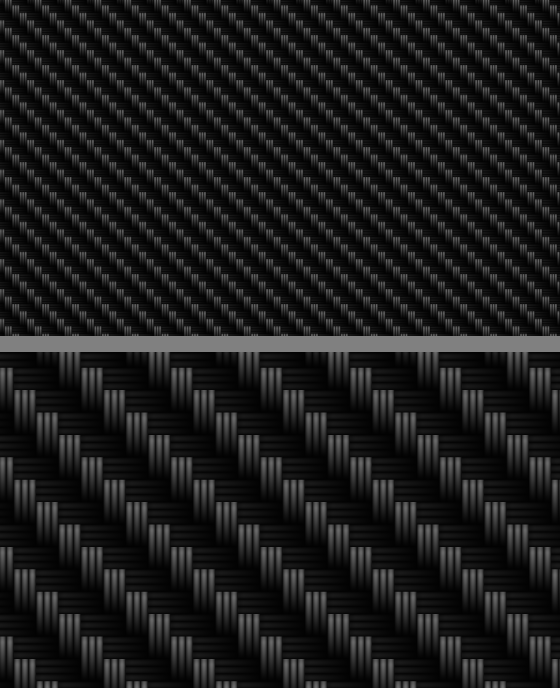
Top: the whole. Bottom: its middle third, enlarged.
A Shadertoy shader for this texture:

```glsl
// Dark carbon-fibre twill: each tow passes over two cells and under two,
// shifting one cell per column so that the bright warp forms diagonal steps.
// Every tow is split into ridged strands and fades towards its far end.

const float CELLS_DOWN = 45.0;               // four cells make one repeat
const vec2  WEAVE_ORIGIN = vec2(28.61, 15.70);
const float REPEAT = 4.0;
const float FLOAT_LENGTH = 2.0;              // cells a tow stays on top
const float STRANDS = 3.0;
const float WARP_PEAK = 0.49;
const float WEFT_PEAK = 0.11;
const vec3  BASE_COLOR = vec3(0.008);
const vec3  FIBRE_COLOR = vec3(1.0);
const int   SAMPLES = 4;                     // per axis, for smooth edges

// Rounded cross-section of the strands across one tow
float strandRidges(float across) {
    return pow(sin(3.14159 * fract(across * STRANDS)), 0.8);
}

// Light on a tow: soft leading edge, then a fade along its length
float towLight(float along, float across, float peak, float falloff) {
    float t = clamp(along / FLOAT_LENGTH, 0.0, 1.0);
    float lead = mix(0.7, 1.0, smoothstep(0.0, 0.15, t));
    return peak * lead * pow(1.0 - t, falloff) * strandRidges(across);
}

// Twill in cell units, with y pointing down
float weave(vec2 p) {
    vec2 cell = floor(p);
    float warpPos = mod(p.y - cell.x, REPEAT);
    if (warpPos < FLOAT_LENGTH) {
        return towLight(warpPos, p.x, WARP_PEAK, 1.2);
    }
    float weftPos = mod(p.x - cell.y - 1.0, REPEAT);
    return towLight(weftPos, p.y, WEFT_PEAK, 1.0);
}

void mainImage(out vec4 fragColor, in vec2 fragCoord) {
    float light = 0.0;
    for (int j = 0; j < SAMPLES; j++) {
        for (int i = 0; i < SAMPLES; i++) {
            vec2 offset = (vec2(i, j) + 0.5) / float(SAMPLES) - 0.5;
            vec2 pos = fragCoord + offset;
            pos.y = iResolution.y - pos.y;
            light += weave(pos / iResolution.y * CELLS_DOWN - WEAVE_ORIGIN);
        }
    }
    light /= float(SAMPLES * SAMPLES);
    fragColor = vec4(BASE_COLOR + FIBRE_COLOR * light, 1.0);
}
```
